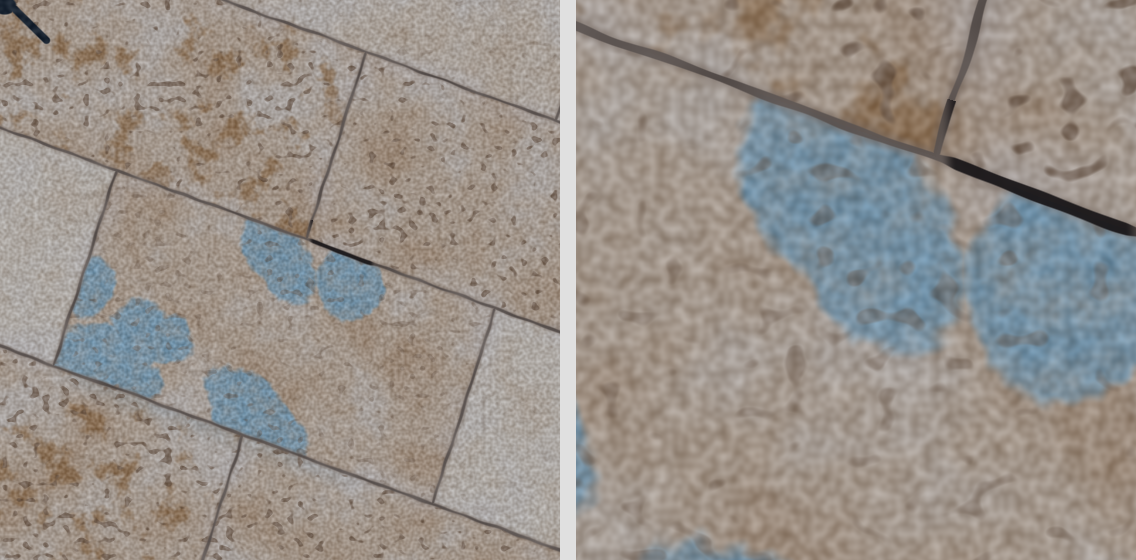
Left, the full canvas; right, a detail of the centre.
This texture is drawn by a WebGL 1 fragment shader. Its source:

```glsl
precision highp float;

uniform vec2 u_resolution;

vec2 gradient(vec2 cell) {
  float a = 6.2832 * fract(sin(dot(cell, vec2(127.1, 311.7))) * 43758.55);
  return vec2(cos(a), sin(a));
}

float noise(vec2 p) {
  vec2 i = floor(p), f = p - i;
  vec2 w = f * f * f * (f * (f * 6.0 - 15.0) + 10.0);
  vec2 e = vec2(1.0, 0.0);
  float low = mix(dot(gradient(i), f), dot(gradient(i + e), f - e), w.x);
  float high = mix(dot(gradient(i + e.yx), f - e.yx), dot(gradient(i + 1.0), f - 1.0), w.x);
  return mix(low, high, w.y);
}

float fbm(vec2 p) {
  float sum = 0.0, amp = 0.6;
  for (int i = 0; i < 4; i++) {
    sum += amp * noise(p);
    p = mat2(1.6, 1.2, -1.2, 1.6) * p + 7.3;
    amp *= 0.55;
  }
  return sum;
}

float ellipse(vec2 p, vec2 center, vec2 radius) {
  return (length((p - center) / radius) - 1.0) * min(radius.x, radius.y);
}

float segment(vec2 p, vec2 a, vec2 b) {
  vec2 ab = b - a;
  return length(p - a - ab * clamp(dot(p - a, ab) / dot(ab, ab), 0.0, 1.0));
}

// Distance to the worn paint left on the middle slab
float paintShape(vec2 p) {
  p += 0.016 * vec2(noise(p * 17.0), noise(p * 17.0 + 40.0));
  float d = ellipse(p, vec2(0.155, 0.49), vec2(0.046, 0.055));
  d = min(d, ellipse(p, vec2(0.175, 0.365), vec2(0.085, 0.06)));
  d = min(d, ellipse(p, vec2(0.25, 0.405), vec2(0.05, 0.065)));
  d = min(d, ellipse(p, vec2(0.295, 0.392), vec2(0.05, 0.04)));
  d = min(d, ellipse(p, vec2(0.245, 0.32), vec2(0.045, 0.04)));
  vec2 q = p - vec2(0.44, 0.245);
  d = min(d, ellipse(vec2(q.x + 0.5 * q.y, q.y), vec2(0.02, 0.0), vec2(0.073, 0.1)));
  q = p - vec2(0.5, 0.545);
  d = min(d, ellipse(vec2(q.x + 0.4 * q.y, q.y), vec2(0.0), vec2(0.055, 0.087)));
  return min(d, ellipse(p, vec2(0.623, 0.495), vec2(0.06, 0.066)));
}

void main() {
  vec2 p = gl_FragCoord.xy / u_resolution;
  float aa = 1.0 / min(u_resolution.x, u_resolution.y);

  // Slanted running bond, rows narrowing slightly toward the top
  vec2 w = p + 0.003 * vec2(noise(p * 22.0), noise(p * 22.0 + 9.0));
  float t = w.y + 0.365 * w.x - 0.382;
  float r = t * (2.508 + 0.143 * t);
  float row = floor(r);
  float odd = mod(row, 2.0);
  float c = (w.x - 0.322 * w.y + 0.016) / 0.756 - 0.5 * odd;
  float col = floor(c);
  float rowDist = abs(fract(r + 0.5) - 0.5) * 0.368;
  float colDist = abs(fract(c + 0.5) - 0.5) * 0.72;
  float jointDist = min(rowDist, colDist);

  // Slab tone: alternate columns are stained or pale by row
  float side = mod(col, 2.0);
  float stained = side * odd;
  float pale = max(side * (1.0 - odd), 0.6 * step(1.5, row));
  float clouds = fbm(p * 7.0 + row * 3.7);
  vec3 color = mix(vec3(0.635, 0.585, 0.54), vec3(0.68, 0.66, 0.64), pale);
  color = mix(color, vec3(0.67, 0.66, 0.66), smoothstep(-0.05, 0.4, clouds) * 0.7);
  color = mix(color, vec3(0.59, 0.51, 0.44), smoothstep(0.0, 0.4, -clouds) * (0.6 - 0.4 * pale));

  // Rusty blotches
  float rust = smoothstep(0.04, 0.32, fbm(p * 16.0 + 21.0) - 0.35 * clouds);
  color = mix(color, vec3(0.5, 0.38, 0.26), rust * (0.08 + 0.62 * stained));

  // Pale dust beside the joints
  float dust = smoothstep(0.05, 0.0, jointDist) * smoothstep(-0.2, 0.35, noise(p * 11.0 + 5.0));
  color = mix(color, vec3(0.68, 0.67, 0.68), 0.55 * dust);

  // Blue paint, with a faint spill over the lower joint
  float onSlab = step(0.0, r) * step(r, 1.0) * step(0.0, c) * step(c, 1.0);
  float worn = 0.78 + 0.5 * fbm(p * 38.0);
  float paint = smoothstep(0.005, -0.005, paintShape(p) + 0.006 * noise(p * 75.0)) * onSlab;
  color = mix(color, vec3(0.42, 0.555, 0.65), paint * clamp(worn, 0.0, 1.0));
  float spill = smoothstep(-0.13, 0.0, r) * step(r, 0.0)
    * smoothstep(0.08, 0.18, p.x) * smoothstep(0.7, 0.5, p.x);
  color = mix(color, vec3(0.53, 0.59, 0.64), 0.45 * spill * worn);

  // Pits and fine grain
  float pits = smoothstep(0.27, 0.45, noise(p * vec2(55.0, 70.0)) + 0.3 * noise(p * 9.0));
  color = mix(color, vec3(0.4, 0.33, 0.28), pits * (0.35 + 0.3 * odd) * (1.0 - 0.7 * pale));
  float grain = 0.13 * noise(p * 165.0) + 0.08 * noise(p * 85.0 + 3.0);
  color += grain * vec3(0.9, 1.0, 1.1);

  // Joints, with one stretch of open gap
  float gap = smoothstep(0.06, 0.05, abs(p.x - 0.61)) * step(abs(r - 1.0), 0.1);
  float halfWidth = 0.0023 + 0.0012 * noise(p * 30.0) + 0.001 * gap;
  color = mix(color, vec3(0.45, 0.4, 0.37), 0.5 * smoothstep(0.008, 0.001, jointDist));
  float joint = smoothstep(halfWidth + aa, halfWidth - aa, jointDist);
  vec3 mortar = vec3(0.35, 0.32, 0.31) + 0.12 * noise(p * 18.0);
  color = mix(color, mix(mortar, vec3(0.08, 0.07, 0.08), gap), 0.9 * joint);

  // Dark rod and knob in the corner
  float rod = segment(p, vec2(0.025, 0.985), vec2(0.083, 0.928)) - 0.0065;
  rod = min(rod, ellipse(p, vec2(0.008, 0.99), vec2(0.021, 0.016)));
  vec3 rodColor = vec3(0.1, 0.14, 0.19) + 0.12 * noise(p * 80.0);
  color = mix(color, rodColor, smoothstep(aa, -aa, rod));

  gl_FragColor = vec4(clamp(color, 0.0, 1.0), 1.0);
}
```
